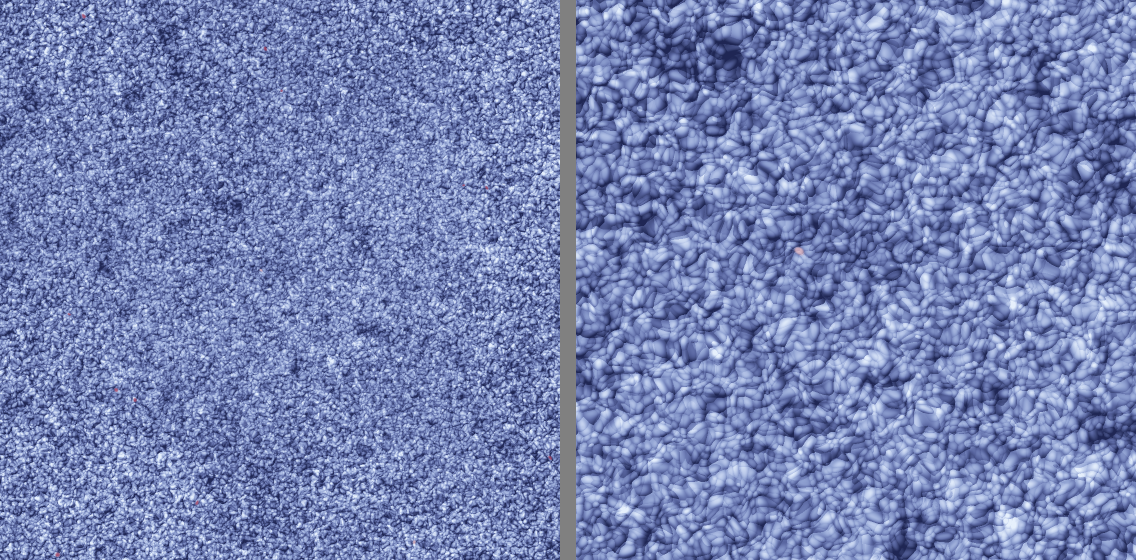
Left: the whole. Right: its middle third, enlarged.
Give the GLSL for this texture, as a WebGL 2 fragment shader.

```glsl
#version 300 es
precision highp float;
// Rough blue mineral surface: two sizes of overlapping rounded grains with dark
// hollows between, lit from the upper left, over faint tonal patches, with pale
// pebbles, dark pits and rare red specks. A summed tone picks the ramp colour.

uniform vec2 u_resolution;
out vec4 fragColor;

const float COARSE_FREQ = 128.0;   // grains across the canvas
const float FINE_FREQ = 212.0;
const float COARSE_GAIN = 1.15;
const float FINE_GAIN = 1.1;
const float WARP_FREQ = 95.0;
const float WARP_SIZE = 0.006;
const float PATCH_FREQ = 4.5;
const float PATCH_GAIN = 0.95;
const float MOTTLE_FREQ = 55.0;
const float MOTTLE_GAIN = 0.8;
const float PIT_FREQ = 17.0;
const float PIT_DEPTH = 1.0;
const float PEBBLE_FREQ = 40.0;
const float PEBBLE_SHARE = 0.3;
const float PEBBLE_GAIN = 0.95;
const float SPECK_FREQ = 26.0;
const float SPECK_SHARE = 0.02;
const vec3 SPECK_RED = vec3(0.66, 0.25, 0.36);
const vec3 SPECK_PEACH = vec3(0.92, 0.74, 0.76);
const vec2 LIGHT = vec2(-0.55, 0.83);
const int SAMPLES = 2;             // per axis

// Colour ramp, dark to light, and the tone at each stop
const int STOPS = 7;
const vec3 RAMP[STOPS] = vec3[STOPS](
  vec3(0.12, 0.15, 0.33), vec3(0.23, 0.27, 0.47), vec3(0.34, 0.39, 0.62),
  vec3(0.45, 0.51, 0.73), vec3(0.56, 0.63, 0.82), vec3(0.71, 0.77, 0.91),
  vec3(0.90, 0.94, 0.99));
const float TONE[STOPS] = float[STOPS](-2.7, -1.67, -0.72, 0.0, 0.72, 1.67, 2.8);

// Three random values in 0..1 for a lattice cell
vec3 hash3(vec2 cell, float seed) {
  uvec3 v = uvec3(ivec3(vec3(cell, seed))) * 1664525u + 1013904223u;
  v.x += v.y * v.z; v.y += v.z * v.x; v.z += v.x * v.y;
  v ^= v >> 16u;
  v.x += v.y * v.z; v.y += v.z * v.x; v.z += v.x * v.y;
  return vec3(v >> 8u) / 16777216.0;
}

float noise(vec2 p, float seed) {
  vec2 i = floor(p), f = fract(p);
  f = f * f * (3.0 - 2.0 * f);
  float low = mix(hash3(i, seed).x, hash3(i + vec2(1, 0), seed).x, f.x);
  float high = mix(hash3(i + vec2(0, 1), seed).x, hash3(i + vec2(1, 1), seed).x, f.x);
  return mix(low, high, f.y);
}

float fbm(vec2 p, float seed) {
  float sum = 0.0, gain = 0.57;
  for (int i = 0; i < 3; i++) {
    sum += gain * noise(p, seed + float(i));
    p = mat2(1.6, 1.2, -1.2, 1.6) * p + 7.3;
    gain *= 0.5;
  }
  return sum;
}

// Overlapping domes of random radius: the highest one shows
float grains(vec2 p, float seed) {
  vec2 cell = floor(p), tilt = vec2(0.0);
  float top = -9.0, shade = 0.0;
  for (int y = -1; y <= 1; y++)
    for (int x = -1; x <= 1; x++) {
      vec2 c = cell + vec2(x, y);
      vec3 h = hash3(c, seed);
      float radius = mix(0.5, 1.0, fract(h.z * 37.0));
      vec2 d = (p - c - h.xy) / radius;
      float height = 1.0 - length(d);
      if (height > top) {
        top = height; tilt = d; shade = h.z;
      }
    }
  float body = smoothstep(-0.1, 0.85, top);
  return 1.4 * (shade - 0.5) + 1.5 * (body - 0.58) + 0.75 * dot(tilt, LIGHT);
}

// Scattered soft discs: x is coverage, y a random value of the disc
vec2 discs(vec2 p, float share, float minR, float maxR, float seed) {
  vec2 cell = floor(p);
  vec3 h = hash3(cell, seed), k = hash3(cell, seed + 1.0);
  float r = mix(minR, maxR, k.x * k.x);
  vec2 centre = mix(vec2(r), vec2(1.0 - r), h.xy);
  float cover = 1.0 - smoothstep(0.45 * r, r, length(p - cell - centre));
  return vec2(cover * step(h.z, share), k.y);
}

vec3 ramp(float tone) {
  vec3 c = RAMP[0];
  for (int i = 1; i < STOPS; i++)
    c = mix(c, RAMP[i], clamp((tone - TONE[i - 1]) / (TONE[i] - TONE[i - 1]), 0.0, 1.0));
  return c;
}

vec3 surface(vec2 p) {
  vec2 bend = vec2(noise(p * WARP_FREQ, 11.0), noise(p * WARP_FREQ, 12.0)) - 0.5;
  vec2 q = p + WARP_SIZE * bend;
  float roughness = mix(0.75, 1.15, smoothstep(0.32, 0.62, fbm(p * 3.0, 20.0)));
  float tone = COARSE_GAIN * roughness * grains(q * COARSE_FREQ, 31.0);
  tone += FINE_GAIN * grains(q * FINE_FREQ + 5.0, 32.0);
  tone += PATCH_GAIN * (fbm(p * PATCH_FREQ, 40.0) - 0.5);
  tone += MOTTLE_GAIN * (noise(q * MOTTLE_FREQ, 45.0) - 0.5);
  tone -= PIT_DEPTH * smoothstep(0.7, 0.83, fbm(q * PIT_FREQ, 50.0));
  vec2 pebble = discs(q * PEBBLE_FREQ, PEBBLE_SHARE, 0.12, 0.42, 60.0);
  tone += PEBBLE_GAIN * pebble.x * (0.5 + pebble.y);
  vec2 speck = discs(q * SPECK_FREQ, SPECK_SHARE, 0.08, 0.16, 70.0);
  vec3 speckColour = mix(SPECK_RED, SPECK_PEACH, step(0.6, speck.y));
  return mix(ramp(tone), speckColour, 0.75 * speck.x);
}

void main() {
  vec3 sum = vec3(0.0);
  for (int y = 0; y < SAMPLES; y++)
    for (int x = 0; x < SAMPLES; x++) {
      vec2 offset = (vec2(x, y) + 0.5) / float(SAMPLES) - 0.5;
      sum += surface((gl_FragCoord.xy + offset) / u_resolution.y);
    }
  fragColor = vec4(sum / float(SAMPLES * SAMPLES), 1.0);
}
```
